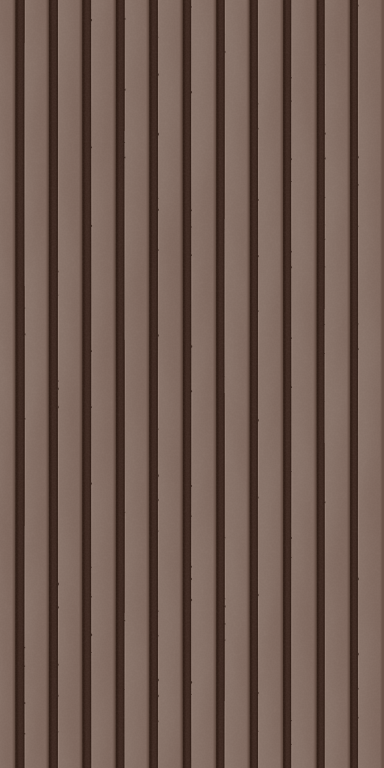
Reproduce this texture procedurally as a WebGL 1 fragment shader.

```glsl
precision highp float;
// Brown fluted panel: eleven vertical grooves between wide flat slats.
// Each groove is a band in a repeating strip, with soft shadow on its left,
// a crisp chipped lip on its right, and faint mottling over the slats.

uniform vec2 u_resolution;

const float PITCH = 0.0872;

float hash(vec2 p) {
  vec3 q = fract(vec3(p.xyx) * 0.1031);
  q += dot(q, q.yzx + 33.33);
  return fract((q.x + q.y) * q.z);
}

// Distance to the nearest scattered point
float cellular(vec2 p) {
  vec2 cell = floor(p);
  float nearest = 2.0;
  for (int j = -1; j <= 1; j++) {
    for (int i = -1; i <= 1; i++) {
      vec2 c = cell + vec2(float(i), float(j));
      vec2 point = c + vec2(hash(c), hash(c + 57.0));
      nearest = min(nearest, distance(p, point));
    }
  }
  return nearest;
}

// Slow drift in tone from layered sines
float mottling(vec2 p) {
  return 0.5 * sin(p.x * 7.0 + 1.3 * sin(p.y * 4.1))
       + 0.3 * sin(p.y * 9.0 - p.x * 13.0 + 2.0)
       + 0.2 * sin(p.y * 23.0 + 2.0 * sin(p.x * 31.0));
}

// Sparse rounded nicks beside the lip, as a signed distance
float nicks(float fromLip, float y, float id) {
  float row = floor(y * 28.0);
  float seed = hash(vec2(row + 3.0, id + 20.0));
  float center = (row + 0.2 + 0.6 * hash(vec2(row, id + 41.0))) / 28.0;
  float radius = seed > 0.8 ? 0.001 + 0.008 * (seed - 0.8) : -0.01;
  return length(vec2(fromLip, (y - center) * 0.7)) - radius;
}

void main() {
  vec2 p = gl_FragCoord.xy / u_resolution.x;
  float px = 0.7 / u_resolution.x;

  // Strip index and offset from the left edge of its groove
  float strip = (p.x - 0.0378) / PITCH + 0.36;
  float id = floor(strip);
  float x = (fract(strip) - 0.36) * PITCH;
  float width = 0.026 - 0.00038 * id;
  x += 0.0002 * sin(p.y * 5.0 + id * 2.4);
  float fromLip = x - width;
  float across = mod(fromLip, PITCH) / (PITCH - width);

  // Slat face: paler on the left, dimmer towards the next groove
  float tone = 0.12 + 0.75 * across + 0.22 * mottling(p);
  vec3 slat = mix(vec3(0.54, 0.46, 0.42), vec3(0.50, 0.41, 0.37),
                  smoothstep(0.0, 1.0, tone));
  float grain = cellular(p * 190.0) - 0.45;
  slat += 0.016 * grain + 0.006 * (cellular(p * 60.0) - 0.45);
  slat = mix(slat, vec3(0.42, 0.33, 0.29), smoothstep(0.87, 1.0, across));

  // Thin light along the exposed left corner of the slat
  float corner = exp(-pow((fromLip - 0.002) / 0.0016, 2.0));
  slat += corner * (0.025 + 0.012 * sin(p.y * 17.0 + id));

  // Groove floor: shadow on both sides, slightly warmer light between
  float depth = x / width;
  float lit = smoothstep(0.2, 0.5, depth) * (1.0 - smoothstep(0.75, 0.98, depth));
  vec3 groove = mix(vec3(0.19, 0.12, 0.09), vec3(0.25, 0.17, 0.14), lit);
  groove = mix(vec3(0.35, 0.27, 0.23), groove, smoothstep(0.0, 0.16, depth));
  groove += 0.025 * grain;

  // Soft left edge, crisp right edge, no groove past the last slat
  float inside = smoothstep(-0.0015 - px, 0.0015 + px, x);
  inside *= 1.0 - smoothstep(-px, px, fromLip);
  float chip = 1.0 - smoothstep(-px, px, nicks(fromLip, p.y, id));
  inside = max(inside, 0.85 * chip) * step(id, 10.5);

  gl_FragColor = vec4(mix(slat, groove, inside), 1.0);
}
```
